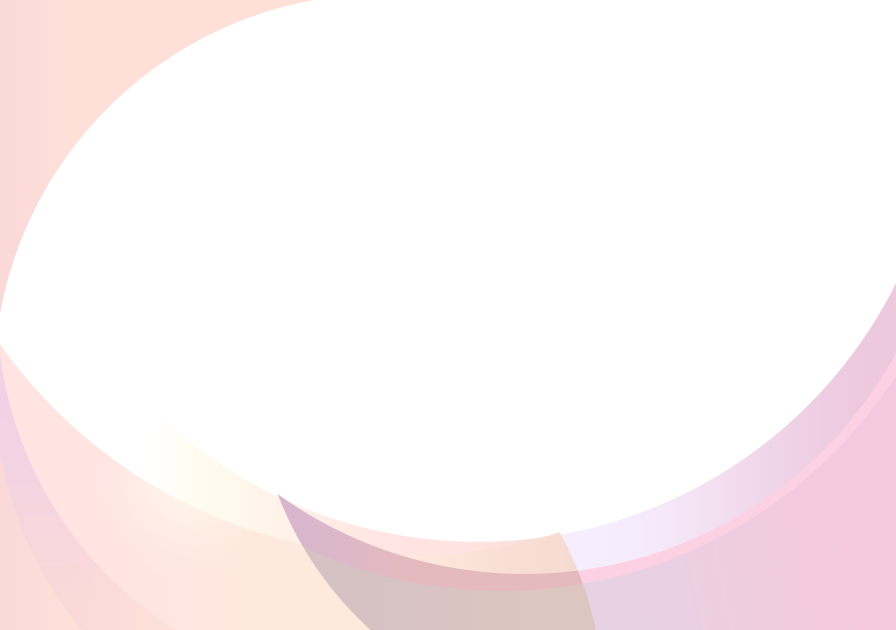
A Shadertoy shader for this background:

```glsl
// Circles as centre x, centre y, radius, in units of canvas height
const vec3 LEFT_BOWL  = vec3(0.648, 0.911, 0.793);
const vec3 MAIN_BOWL  = vec3(0.759, 0.881, 0.741);
const vec3 INNER_BOWL = vec3(0.833, 0.759, 0.670);
const vec3 OUTER_BOWL = vec3(0.796, 0.806, 0.744);
const vec3 RIGHT_CUT  = vec3(0.407, -0.111, 0.550);
const vec3 WEDGE_CUT  = vec3(0.970, 0.419, 0.567);
const vec3 UPPER_ARC  = vec3(0.604, 0.515, 0.609);
const vec3 LOWER_ARC  = vec3(0.609, 0.391, 0.619);

const vec3 PAPER      = vec3(1.0);
const vec3 CREAM      = vec3(1.00, 0.985, 0.93);
const vec3 BLUSH      = vec3(1.00, 0.893, 0.888);
const vec3 PEACH      = vec3(1.00, 0.912, 0.865);
const vec3 TAN        = vec3(0.963, 0.860, 0.825);
const vec3 LILAC      = vec3(0.945, 0.825, 0.895);
const vec3 ROSE       = vec3(0.985, 0.850, 0.850);
const vec3 APRICOT    = vec3(0.995, 0.880, 0.850);
const vec3 LAVENDER   = vec3(0.965, 0.935, 0.992);
const vec3 ORCHID     = vec3(0.930, 0.785, 0.870);
const vec3 PINK       = vec3(0.985, 0.820, 0.890);
const vec3 HAZE       = vec3(0.900, 0.825, 0.890);
const vec3 MAGENTA    = vec3(0.960, 0.790, 0.875);
const vec3 MAUVE      = vec3(0.855, 0.715, 0.805);
const vec3 DUSTY_ROSE = vec3(0.895, 0.730, 0.745);
const vec3 TAUPE      = vec3(0.840, 0.762, 0.766);
const vec3 WARM_TAUPE = vec3(0.872, 0.778, 0.752);

// Smooth coverage of the area outside a circle
float outside(vec2 p, vec3 circle) {
    float d = length(p - circle.xy) - circle.z;
    return clamp(d * iResolution.y + 0.5, 0.0, 1.0);
}

// Horizontal blend between two colours
vec3 blendX(vec3 a, vec3 b, float from, float to, float x) {
    return mix(a, b, smoothstep(from, to, x));
}

// Peach sheet and the two arcs at the left
vec3 leftSide(vec2 p) {
    vec3 veil = blendX(CREAM, BLUSH, 0.28, 0.68, p.x);
    veil = blendX(veil, TAN, 0.72, 0.91, p.x);
    float veilAlpha = smoothstep(0.23, 0.33, p.x) * outside(p, MAIN_BOWL);
    vec3 col = mix(PAPER, veil, veilAlpha);

    vec3 sheet = blendX(BLUSH, PEACH, 0.10, 0.50, p.x);
    sheet = blendX(sheet, TAN, 0.60, 0.92, p.x);
    float glow = 1.0 - smoothstep(0.0, 0.17, length(p - vec2(0.30, 0.24)));
    sheet = mix(sheet, CREAM, 0.65 * glow);
    col = mix(col, sheet, outside(p, LEFT_BOWL));

    float leftHalf = step(p.x, 0.5);
    vec3 band = mix(ROSE, LILAC, smoothstep(0.02, 0.36, p.y));
    band = blendX(band, APRICOT, 0.10, 0.30, p.x);
    vec3 corner = blendX(ROSE, APRICOT, 0.0, 0.13, p.x);
    col = mix(col, band, outside(p, UPPER_ARC) * leftHalf);
    return mix(col, corner, outside(p, LOWER_ARC) * leftHalf);
}

// Dark overlap at the bottom centre
vec3 wedge(vec2 p) {
    vec3 rim = blendX(MAUVE, DUSTY_ROSE, 0.46, 0.68, p.x);
    vec3 body = blendX(TAUPE, WARM_TAUPE, 0.55, 0.95, p.x);
    return mix(rim, body, outside(p, OUTER_BOWL));
}

// Lavender ribbon, pink rim and magenta field at the right
vec3 rightSide(vec2 p) {
    vec3 ribbon = blendX(LAVENDER, ORCHID, 0.92, 1.42, p.x);
    vec3 field = blendX(HAZE, MAGENTA, 0.90, 1.40, p.x + 0.2 * p.y);
    vec3 col = mix(PAPER, ribbon, outside(p, MAIN_BOWL));
    col = mix(col, PINK, outside(p, INNER_BOWL));
    return mix(col, field, outside(p, OUTER_BOWL));
}

void mainImage(out vec4 fragColor, in vec2 fragCoord) {
    vec2 p = fragCoord / iResolution.y;
    p.x *= 1.4222 * iResolution.y / iResolution.x; // fit the width

    vec3 col = leftSide(p);
    float wedgeMask = outside(p, INNER_BOWL) * (1.0 - outside(p, WEDGE_CUT));
    col = mix(col, wedge(p), wedgeMask);
    float rightMask = outside(p, RIGHT_CUT) * step(0.5, p.x);
    col = mix(col, rightSide(p), rightMask);
    fragColor = vec4(col, 1.0);
}
```
